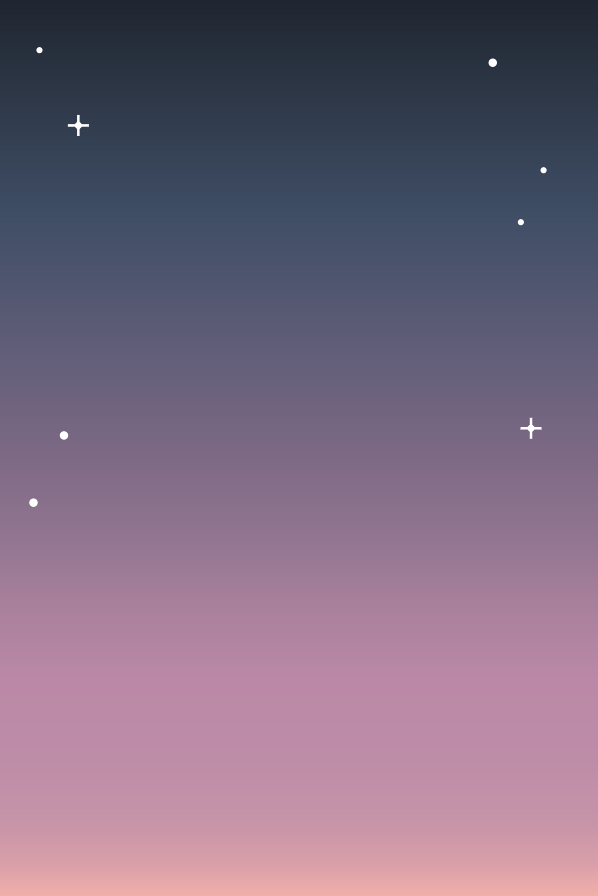
A WebGL 2 fragment shader for this background:

```glsl
#version 300 es
precision highp float;
// Dusk sky: a navy to rose to peach gradient with a few small dots and sparkles.

uniform vec2 u_resolution;
out vec4 fragColor;

// Vertical gradient: rgb colour and the height where it is reached.
vec3 skyColor(float height) {
    vec4 stops[11] = vec4[11](
        vec4(0.945, 0.685, 0.665, 0.00),
        vec4(0.850, 0.625, 0.660, 0.035),
        vec4(0.780, 0.583, 0.660, 0.08),
        vec4(0.742, 0.549, 0.656, 0.15),
        vec4(0.732, 0.537, 0.654, 0.24),
        vec4(0.665, 0.505, 0.612, 0.32),
        vec4(0.570, 0.460, 0.567, 0.40),
        vec4(0.482, 0.408, 0.515, 0.50),
        vec4(0.384, 0.369, 0.475, 0.605),
        vec4(0.250, 0.306, 0.400, 0.755),
        vec4(0.122, 0.148, 0.188, 1.00));
    vec3 color = stops[0].rgb;
    for (int i = 1; i < 11; i++) {
        float t = clamp((height - stops[i - 1].w) / (stops[i].w - stops[i - 1].w), 0.0, 1.0);
        color = mix(color, stops[i].rgb, t);
    }
    return color;
}

// Thin cross with a small diamond at its centre.
float sparkleDistance(vec2 p, float arm) {
    p = abs(p);
    float crossArms = max(max(p.x, p.y) - arm, min(p.x, p.y) - 0.12 * arm);
    float core = (p.x + p.y - 0.46 * arm) * 0.7071;
    return min(crossArms, core);
}

void main() {
    vec2 uv = gl_FragCoord.xy / u_resolution;
    vec2 aspect = vec2(u_resolution.x / u_resolution.y, 1.0);
    float pixel = 1.0 / u_resolution.y;
    vec3 color = skyColor(uv.y);

    // Stars: position across and up, then radius; the large ones are sparkles.
    vec3 stars[8] = vec3[8](
        vec3(0.066, 0.944, 0.0034), vec3(0.824, 0.930, 0.0047),
        vec3(0.909, 0.810, 0.0034), vec3(0.871, 0.752, 0.0034),
        vec3(0.107, 0.514, 0.0047), vec3(0.056, 0.439, 0.0047),
        vec3(0.131, 0.860, 0.0117), vec3(0.888, 0.522, 0.0117));
    float nearest = 1.0;
    for (int i = 0; i < 8; i++) {
        vec2 p = (uv - stars[i].xy) * aspect;
        float radius = stars[i].z;
        float d = radius > 0.01 ? sparkleDistance(p, radius) : length(p) - radius;
        nearest = min(nearest, d);
    }
    color = mix(color, vec3(1.0), 1.0 - smoothstep(-0.6 * pixel, 0.6 * pixel, nearest));

    fragColor = vec4(color, 1.0);
}
```
